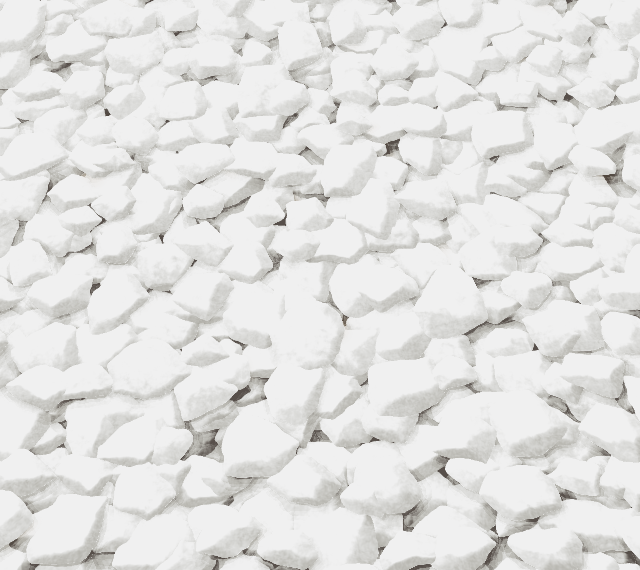
Reproduce this texture procedurally as a Shadertoy shader.

```glsl
const int LAYERS = 3;
const int FACETS = 6;
const int SHADOW_TAPS = 6;
const float TAU = 6.28318;
const vec3 SUN = vec3(-0.30, 0.48, 0.82);
const vec3 CREVICE = vec3(0.34, 0.31, 0.29);
const vec3 SHADE = vec3(0.72, 0.715, 0.69);
const vec3 SOFT = vec3(0.845, 0.845, 0.835);
const vec3 WHITE = vec3(0.94, 0.94, 0.94);
const vec3 RUST = vec3(0.80, 0.70, 0.58);

vec3 hash3(vec2 p) {
    vec3 q = fract(vec3(p.xyx) * vec3(0.1031, 0.1030, 0.0973));
    q += dot(q, q.yxz + 33.33);
    return fract((q.xxy + q.yzz) * q.zyx);
}

float cornerSlope(vec2 cell, vec2 offset) {
    return dot(hash3(cell).xy * 2.0 - 1.0, offset);
}

float gradientNoise(vec2 p) {
    vec2 i = floor(p), f = fract(p);
    vec2 u = f * f * f * (f * (f * 6.0 - 15.0) + 10.0);
    vec2 e = vec2(1.0, 0.0);
    return mix(mix(cornerSlope(i, f), cornerSlope(i + e, f - e), u.x),
               mix(cornerSlope(i + e.yx, f - e.yx), cornerSlope(i + 1.0, f - 1.0), u.x), u.y);
}

vec2 noisePair(vec2 p) {
    return vec2(gradientNoise(p), gradientNoise(p + 31.0));
}

// Surfaces are packed as (slope x, slope y, height)
vec3 smoothLower(vec3 a, vec3 b, float k) {
    float w = clamp(0.5 + 0.5 * (b.z - a.z) / k, 0.0, 1.0);
    vec3 s = mix(b, a, w);
    s.z -= k * w * (1.0 - w);
    return s;
}

// A faceted stone: tilted domed top cut by sloping side planes
vec3 stone(vec2 q, vec2 id, float size) {
    vec3 r = hash3(id + 71.7);
    vec2 tilt = (r.xy - 0.5) * 0.95;
    vec3 s = vec3(tilt, 0.40 + 0.18 * r.z + dot(tilt, q));
    for (int i = 0; i < FACETS; i++) {
        vec3 f = hash3(id + float(i) * 17.3 + 5.1);
        float angle = (float(i) + f.x * 0.85) * TAU / float(FACETS);
        vec2 dir = vec2(cos(angle), sin(angle));
        float steep = mix(0.8, 2.6, f.z);
        float reach = size * mix(0.55, 0.9, f.y);
        s = smoothLower(s, vec3(-dir * steep, (reach - dot(q, dir)) * steep), 0.12);
    }
    return s - vec3(0.6 * q, 0.3 * dot(q, q));
}

// Topmost surface of all heaped layers; whole stones overlap one another
vec3 heap(vec2 p) {
    vec3 top = vec3(0.0, 0.0, -1.0);
    for (int layer = 0; layer < LAYERS; layer++) {
        float depth = float(layer);
        vec2 g = p + depth * vec2(0.37, 0.61);
        vec2 cell = floor(g);
        for (int k = 0; k < 9; k++) {
            vec2 id = cell + vec2(k % 3 - 1, k / 3 - 1);
            vec2 seed = id + depth * 57.0 + 40.0;
            vec3 r = hash3(seed);
            vec2 q = g - id - 0.5 - (r.xy - 0.5) * 0.65;
            float squash = mix(0.92, 1.4, fract(r.z * 7.3));
            q.y *= squash;
            if (dot(q, q) > 1.2) continue;
            vec3 s = stone(q, seed, mix(0.6, 1.05, fract(r.x * 9.7)));
            if (s.z < 0.0) continue;
            s.y *= squash;
            s.z = 0.4 * s.z + 0.7 * r.z - 0.45 * depth;
            if (s.z > top.z) top = s;
        }
    }
    return top;
}

// Receding ground, with wobble to roughen the outlines
vec2 groundPoint(vec2 uv) {
    float far = 1.0 + 0.6 * uv.y;
    vec2 p = vec2(uv.x * far, 1.05 * (uv.y + 0.35 * uv.y * uv.y)) * 9.2;
    return p + 0.1 * noisePair(p * 2.1) + 0.03 * noisePair(p * 7.0) + 20.0;
}

vec3 tone(float light) {
    vec3 c = mix(CREVICE, SHADE, smoothstep(0.0, 0.42, light));
    c = mix(c, SOFT, smoothstep(0.38, 0.68, light));
    return mix(c, WHITE, smoothstep(0.60, 0.97, light));
}

void mainImage(out vec4 fragColor, in vec2 fragCoord) {
    vec2 uv = (fragCoord - vec2(0.5 * iResolution.x, 0.0)) / iResolution.y;
    vec2 center = groundPoint(uv);

    // A fan of taps towards the sun gathers soft contact shadow
    float height = heap(center).z;
    float shadow = 0.0;
    for (int i = 0; i < SHADOW_TAPS; i++) {
        float reach = 0.05 + 0.045 * float(i);
        float angle = 2.13 + 1.0 * sin(float(i) * 2.4);
        float blocker = heap(center + reach * vec2(cos(angle), sin(angle))).z;
        shadow += clamp((blocker - height - 0.04 - 0.35 * reach) * 2.2, 0.0, 1.0);
    }
    shadow /= float(SHADOW_TAPS);

    float grain = gradientNoise(center * 13.0) + 0.8 * gradientNoise(center * 25.0);
    vec2 bump = noisePair(center * 4.0) + 0.7 * noisePair(center * 9.0);
    float patches = gradientNoise(center * 0.8 + 3.0);
    float stain = smoothstep(0.3, 0.5, gradientNoise(center * 0.9 + 7.0));

    // Three samples smooth the stone edges
    vec3 color = vec3(0.0);
    for (int i = 0; i < 3; i++) {
        float angle = (float(i) + 0.2) * TAU / 3.0;
        vec2 shift = 0.36 * vec2(cos(angle), sin(angle)) / iResolution.y;
        vec3 s = heap(groundPoint(uv + shift));
        vec3 normal = normalize(vec3(-s.xy + 0.6 * bump, 1.0));
        float lit = smoothstep(-0.25, 0.88, dot(normal, SUN));
        float gap = smoothstep(0.0, -1.0, s.z);
        // Shadow found at the pixel centre fades on a higher neighbour
        float shade = shadow * (1.0 - smoothstep(0.05, 0.25, s.z - height));
        float light = mix(0.47, 1.07, lit) - 0.62 * shade - 0.40 * gap;
        light += 0.11 * grain + 0.08 * patches;
        light = mix(light, 1.0, 0.2 * clamp(uv.y, 0.0, 1.0));
        color += mix(tone(light), tone(light) * RUST, stain * (0.25 * shade + 0.4 * gap));
    }
    fragColor = vec4(color / 3.0, 1.0);
}
```
